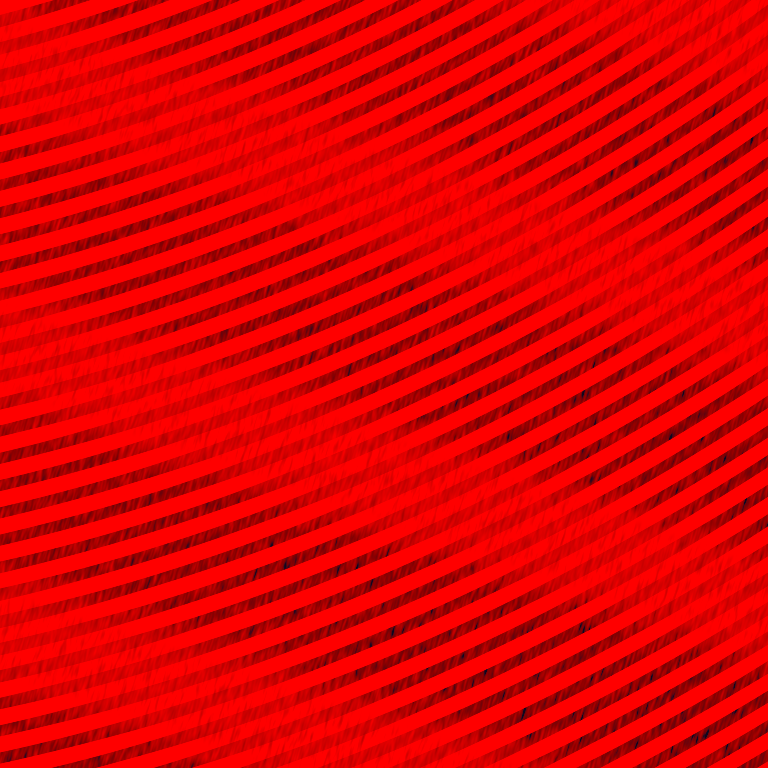
Reproduce this pattern procedurally as a WebGL 1 fragment shader.

```glsl
precision highp float;

uniform vec2 u_resolution;

vec2 randomGradient(vec2 cell) {
  float angle = 6.2832 * fract(sin(dot(cell, vec2(127.1, 311.7))) * 43758.5);
  return vec2(cos(angle), sin(angle));
}

float gradientNoise(vec2 p) {
  vec2 cell = floor(p);
  vec2 f = p - cell;
  vec2 s = f * f * f * (f * (f * 6.0 - 15.0) + 10.0);
  float a = dot(randomGradient(cell), f);
  float b = dot(randomGradient(cell + vec2(1.0, 0.0)), f - vec2(1.0, 0.0));
  float c = dot(randomGradient(cell + vec2(0.0, 1.0)), f - vec2(0.0, 1.0));
  float d = dot(randomGradient(cell + vec2(1.0, 1.0)), f - vec2(1.0, 1.0));
  return mix(mix(a, b, s.x), mix(c, d, s.x), s.y);
}

// 1 inside the dark grooves of nested elliptic arcs, 0 on the ridges
float grooveMask(vec2 p, float halfWidth) {
  float turns = length((p - vec2(-0.572, 5.1875)) * vec2(1.403, 1.0)) * 28.55;
  float offset = abs(fract(turns) - 0.5);
  float edge = 0.5 * 28.55 / u_resolution.y;
  return 1.0 - smoothstep(halfWidth - edge, halfWidth + edge, offset);
}

// Slanted bands where the grooves turn pale and return
float fadeWave(vec2 p) {
  float phase = (0.922 - p.y - 0.345 * p.x) / 0.371;
  return smoothstep(0.0, 0.75, 0.5 - 0.5 * cos(6.2832 * phase));
}

void main() {
  vec2 p = gl_FragCoord.xy / u_resolution.y;
  float wave = fadeWave(p);
  float lowerRight = p.x - p.y;

  // Steep, narrow brush streaks
  vec2 grain = vec2(p.x - 0.28 * p.y, p.y);
  float streak = gradientNoise(grain * vec2(170.0, 36.0));
  float fine = gradientNoise(grain * vec2(310.0, 70.0) + 37.3);
  float wear = streak + 0.7 * fine;

  // Grooves are deepest between the pale bands and toward the lower right
  float depth = 0.15 + 0.25 * wave + 0.06 * lowerRight * wave;
  depth += wear * (0.16 + 0.16 * wave);
  depth += 0.5 * wave * smoothstep(0.4, 0.8, wear) * smoothstep(-0.6, 0.8, lowerRight);
  depth = max(depth, 0.03);

  // Faint streaks spill over the ridges inside the pale bands
  float spill = 0.25 * (1.0 - smoothstep(0.0, 0.25, wave)) * max(wear - 0.05, 0.0);
  float groove = grooveMask(p, mix(0.23, 0.205, wave));
  float shade = clamp(mix(spill, depth, groove), 0.0, 0.95);

  vec2 coolTint = vec2(0.03, 0.12) * smoothstep(0.4, 0.85, shade);
  gl_FragColor = vec4(1.0 - shade, coolTint, 1.0);
}
```
